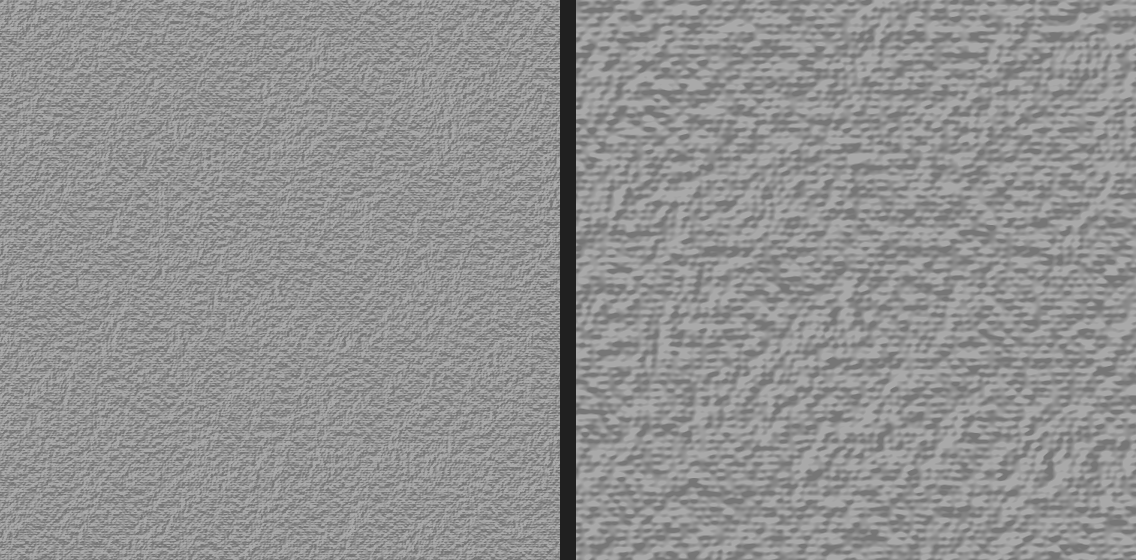
Left: the whole. Right: its middle third, enlarged.
Write a WebGL 1 fragment shader that draws this texture.

```glsl
precision highp float;
// Fine grey embossed surface: a lattice of tiny jittered bumps in short rows,
// lit from the upper left. The light swings between patches, so rows give way
// to short upright or slanted runs; crisp clipping gives flat tops and pits.
uniform vec2 u_resolution;

const vec2 BUMPS = vec2(186.0, 226.0);        // bumps across and up the canvas
const vec2 JITTER = vec2(0.85, 0.32);         // scatter of bump centres, in cells
const float BUMP_TIGHTNESS = 5.5;             // higher is narrower
const vec2 BUMP_SIZE = vec2(0.5, 1.4);        // least and greatest height
const float LIGHT_ANGLE = 1.92;               // mean direction of the light
const float LIGHT_SWING = 1.1;                // its change between patches
const vec2 PATCH_SCALE = vec2(62.0, 24.0);    // across and along the patches
const vec2 PATCH_DIR = vec2(0.53, 0.85);      // patches lean to the right
const float GRAIN_SCALE = 0.8;                // soft relief, per bump
const float GRAIN_OFFSET = 0.55;              // reach of the soft relief
const float BUMP_GAIN = 0.85;
const float GRAIN_GAIN = 2.3;
const float PATCH_GAIN = 0.35;
const float CONTRAST = 0.080;
const float MID_GREY = 0.579;
const float DARKEST = 0.462;
const float LIGHTEST = 0.662;

float hash(vec2 cell) {
  vec3 q = fract(cell.xyx * vec3(0.1031, 0.1030, 0.0973));
  q += dot(q, q.yzx + 33.33);
  return fract((q.x + q.y) * q.z);
}

float valueNoise(vec2 p) {
  vec2 cell = floor(p);
  vec2 f = fract(p);
  f = f * f * (3.0 - 2.0 * f);
  float low = mix(hash(cell), hash(cell + vec2(1.0, 0.0)), f.x);
  float high = mix(hash(cell + vec2(0.0, 1.0)), hash(cell + 1.0), f.x);
  return mix(low, high, f.y);
}

// Slope towards the light of a sum of round bumps, one in every cell.
float bumpRelief(vec2 p, vec2 light) {
  vec2 home = floor(p);
  float slope = 0.0;
  for (int j = -1; j <= 1; j++) {
    for (int i = -1; i <= 1; i++) {
      vec2 cell = home + vec2(float(i), float(j));
      vec2 scatter = vec2(hash(cell + 17.0), hash(cell + 151.0)) - 0.5;
      vec2 d = p - cell - 0.5 - JITTER * scatter;
      float size = mix(BUMP_SIZE.x, BUMP_SIZE.y, hash(cell + 307.0));
      slope += size * dot(d, light) * exp(-BUMP_TIGHTNESS * dot(d, d));
    }
  }
  return 2.0 * BUMP_TIGHTNESS * slope;
}

// Softer relief: positive on slopes that face the light.
float softRelief(vec2 p, vec2 light) {
  vec2 reach = GRAIN_OFFSET * light;
  return valueNoise(p - reach) - valueNoise(p + reach);
}

// Slanted patches, from -0.5 to 0.5.
float patches(vec2 uv) {
  vec2 across = vec2(PATCH_DIR.y, -PATCH_DIR.x);
  vec2 p = vec2(dot(uv, across), dot(uv, PATCH_DIR)) * PATCH_SCALE;
  return valueNoise(p + 130.0) - 0.5;
}

void main() {
  vec2 uv = gl_FragCoord.xy / u_resolution;
  vec2 p = uv * BUMPS;

  float region = patches(uv);
  float angle = LIGHT_ANGLE + LIGHT_SWING * region;
  vec2 light = vec2(cos(angle), sin(angle));

  float shade = BUMP_GAIN * bumpRelief(p, light);
  shade += GRAIN_GAIN * softRelief(p * GRAIN_SCALE + 19.0, light);
  shade += PATCH_GAIN * region;

  float grey = clamp(MID_GREY + CONTRAST * shade, DARKEST, LIGHTEST);
  gl_FragColor = vec4(vec3(grey), 1.0);
}
```
